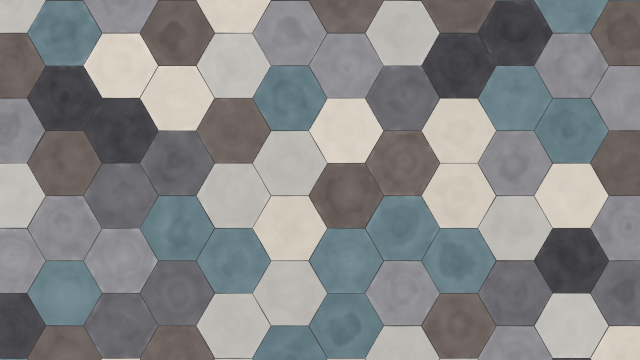
Write a WebGL 2 fragment shader that draws this pattern.

```glsl
#version 300 es
precision highp float;
// Flat-topped hexagonal cement tiles in seven muted colours with thin dark joints.
// The nearest hexagon centre gives the cell; a strongly jittered sequence picks
// its colour, and warped gradient noise adds cloudy, softly ringed wear.

#define SIDE 0.1043                // hexagon side, in canvas heights
#define ORIGIN vec2(0.023, 0.095)  // centre of tile (0, 0)
#define JOINT 0.0011               // half width of the joint
#define COLOR_JITTER 0.55          // disorder in the colour sequence
#define COLOR_SEED 0.31
#define TONE_VARIATION 0.03        // brightness change between tiles
#define CLOUD 0.05                 // strength of the cloudy stains
#define SWIRL 0.05                 // strength of the central swirl
#define RIM 0.07                   // strength of the scuffed border
#define GRAIN 0.008

uniform vec2 u_resolution;
out vec4 fragColor;

// Tile colour in rgb, cumulative share of the tiles in a
const vec4 TILE_COLORS[7] = vec4[7](
  vec4(0.275, 0.275, 0.295, 0.11),  // charcoal
  vec4(0.745, 0.735, 0.715, 0.24),  // pale grey
  vec4(0.410, 0.410, 0.430, 0.38),  // slate
  vec4(0.405, 0.490, 0.520, 0.55),  // teal
  vec4(0.835, 0.800, 0.755, 0.65),  // cream
  vec4(0.425, 0.385, 0.370, 0.81),  // brown
  vec4(0.550, 0.550, 0.570, 1.0));  // mid grey
const vec3 JOINT_COLOR = vec3(0.22, 0.215, 0.215);

vec2 hash2(vec2 p) {
  vec3 q = fract(p.xyx * vec3(0.1031, 0.1030, 0.0973));
  q += dot(q, q.yzx + 33.33);
  return fract((q.xx + q.yz) * q.zy);
}

float gradientNoise(vec2 p) {
  vec2 cell = floor(p), f = p - cell;
  vec2 u = f * f * f * (f * (f * 6.0 - 15.0) + 10.0);
  float corner[4];
  for (int k = 0; k < 4; k++) {
    vec2 o = vec2(k & 1, k >> 1);
    float angle = 6.28318 * hash2(cell + o).x;
    corner[k] = dot(vec2(cos(angle), sin(angle)), f - o);
  }
  return 1.4 * mix(mix(corner[0], corner[1], u.x), mix(corner[2], corner[3], u.x), u.y);
}

float fbm(vec2 p) {
  float sum = 0.0, amplitude = 0.6;
  for (int k = 0; k < 4; k++) {
    sum += amplitude * gradientNoise(p);
    p = mat2(1.6, 1.2, -1.2, 1.6) * p + 7.3;
    amplitude *= 0.45;
  }
  return sum;
}

// Offset from the nearest tile centre in xy, tile column and row in zw
vec4 nearestTile(vec2 p) {
  vec2 pitch = SIDE * vec2(1.5, sqrt(3.0));
  vec4 best = vec4(1e3);
  for (int k = 0; k < 2; k++) {
    float column = floor(p.x / pitch.x) + float(k);
    float shift = -0.5 * mod(column, 2.0);
    float row = floor(p.y / pitch.y - shift + 0.5);
    vec2 offset = p - pitch * vec2(column, row + shift);
    if (dot(offset, offset) < dot(best.xy, best.xy)) best = vec4(offset, column, row);
  }
  return best;
}

vec3 tileColor(vec2 id, float random) {
  float rank = fract(dot(id, vec2(0.4142, 0.5698)) + COLOR_SEED + COLOR_JITTER * random);
  for (int k = 0; k < 6; k++)
    if (rank < TILE_COLORS[k].a) return TILE_COLORS[k].rgb;
  return TILE_COLORS[6].rgb;
}

void main() {
  vec2 p = gl_FragCoord.xy / u_resolution.y;
  float pixel = 1.0 / u_resolution.y;
  vec4 tile = nearestTile(p - ORIGIN);
  vec2 id = tile.zw;
  vec2 random = hash2(id + 41.0), wear = hash2(id + 97.0);

  // Distance inward from the hexagon edge
  float apothem = 0.5 * sqrt(3.0) * SIDE;
  vec2 q = abs(tile.xy);
  float edge = apothem - max(q.y, dot(q, vec2(0.8660254, 0.5)));

  // Pigment clouds and a warped circular swirl, weaker on light tiles
  vec3 color = tileColor(id, random.x - 0.5) + TONE_VARIATION * (random.y - 0.5);
  float strength = mix(1.15, 0.6, smoothstep(0.55, 0.7, color.g));
  vec2 local = tile.xy / apothem;
  vec2 seed = id * 13.7 + 50.0;
  float cloud = fbm(local * 1.6 + seed);
  vec2 center = 0.2 * (wear - 0.5);
  float radius = length(local - center) + 0.25 * cloud;
  float swirl = 1.0 - smoothstep(0.35, 0.7, radius);
  float bands = gradientNoise(vec2(radius * 4.0, 0.8 * cloud) + seed.yx);
  float stain = CLOUD * cloud + SWIRL * swirl * (wear.x - 0.6);
  stain += 0.6 * SWIRL * bands * (1.0 - smoothstep(0.5, 1.0, radius));

  // Chalky border, scuffed unevenly, and fine grain
  float scuff = smoothstep(-0.15, 0.45, fbm(local * 2.5 + seed + 20.0));
  stain += RIM * scuff * wear.y * (1.0 - smoothstep(0.0, 0.2, edge / apothem));
  color += strength * stain + GRAIN * gradientNoise(p * 190.0);

  // Joint with uneven width and shade
  float halfWidth = JOINT * (1.0 + 0.6 * gradientNoise(p * 14.0));
  float joint = 1.0 - smoothstep(halfWidth - 0.6 * pixel, halfWidth + 0.6 * pixel, edge);
  vec3 jointColor = mix(JOINT_COLOR, color, 0.32 + 0.35 * gradientNoise(p * 9.0 + 5.0));
  fragColor = vec4(mix(color, jointColor, joint), 1.0);
}
```
